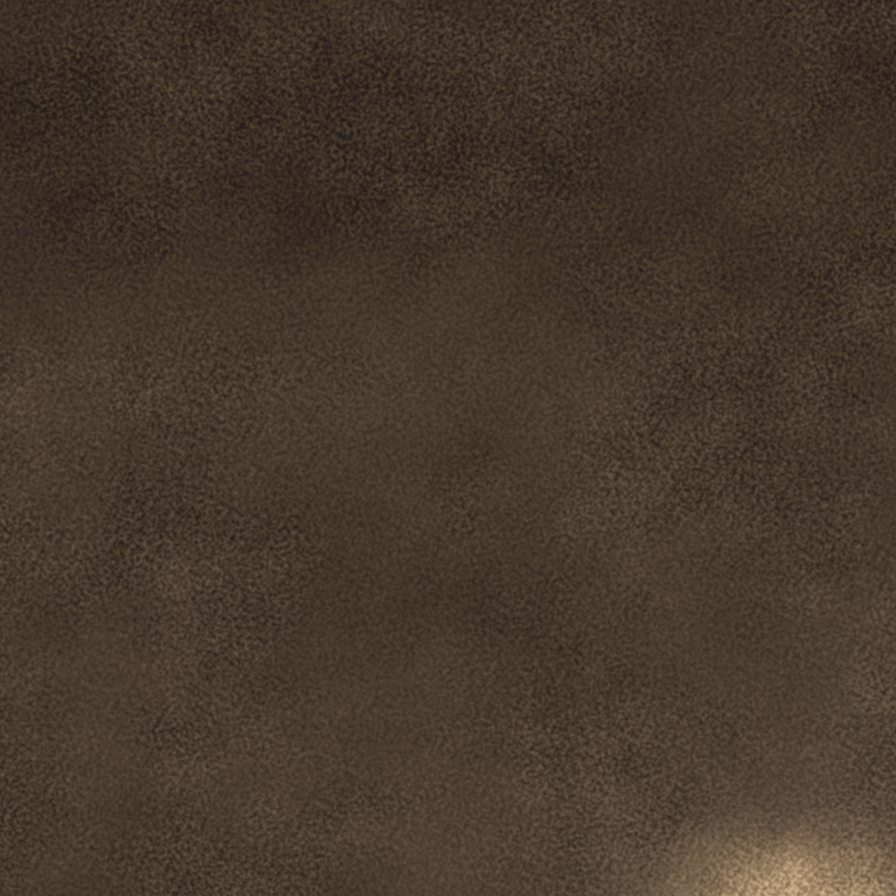
A Shadertoy shader for this texture:

```glsl
// Worn dark brown leather: cloudy stains, fine grain and a warm glow at the lower right.

const vec3 UMBER = vec3(0.22, 0.17, 0.14);
const vec3 BROWN = vec3(0.27, 0.22, 0.16);
const vec3 TAUPE = vec3(0.31, 0.25, 0.20);
const vec3 DUST  = vec3(0.36, 0.30, 0.24);
const vec3 TAN   = vec3(0.45, 0.37, 0.29);
const vec3 SAND  = vec3(0.59, 0.49, 0.38);
const vec3 CREAM = vec3(0.80, 0.69, 0.53);

const float BASE_TONE    = 0.264;  // tone is the red value of the ramp
const float CLOUD_DEPTH  = 0.045;
const float MOTTLE_DEPTH = 0.050;
const float GRAIN_SCALE  = 180.0;
const float GRAIN_SOFT   = 0.070;  // grain on smooth areas
const float GRAIN_WORN   = 0.130;  // grain on worn areas
const vec2  GLOW_CENTER  = vec2(0.89, -0.025);
const vec2  GLOW_SIZE    = vec2(0.125, 0.080);
const vec2  HALO_SIZE    = vec2(0.28, 0.22);
const float GLOW_POWER   = 0.40;
const float HALO_POWER   = 0.070;

// Random unit gradient for a lattice cell
vec2 cellGradient(vec2 cell) {
    uvec2 q = uvec2(ivec2(cell)) * uvec2(1597u, 3812u) + uvec2(7919u, 104u);
    uint h = (q.x ^ (q.y * 2747u)) * 26699u;
    h = (h ^ (h >> 15)) * 739397u;
    h = (h ^ (h >> 13)) * 97531u;
    h ^= h >> 16;
    float angle = float(h & 65535u) * 6.28318 / 65536.0;
    return vec2(cos(angle), sin(angle));
}

float gradientNoise(vec2 p) {
    vec2 i = floor(p), f = p - i;
    vec2 w = f * f * f * (f * (f * 6.0 - 15.0) + 10.0);
    vec2 e = vec2(1.0, 0.0);
    float a = dot(cellGradient(i), f);
    float b = dot(cellGradient(i + e.xy), f - e.xy);
    float c = dot(cellGradient(i + e.yx), f - e.yx);
    float d = dot(cellGradient(i + e.xx), f - e.xx);
    return mix(mix(a, b, w.x), mix(c, d, w.x), w.y);
}

float fbm(vec2 p) {
    const mat2 TURN = mat2(0.8, 0.6, -0.6, 0.8);
    float sum = 0.0, amp = 1.0;
    for (int k = 0; k < 5; k++) {
        sum += amp * gradientNoise(p);
        p = TURN * p * 2.03 + 17.3;
        amp *= 0.62;
    }
    return sum;
}

float softSpot(vec2 p, vec2 center, vec2 size) {
    vec2 d = (p - center) / size;
    return exp(-dot(d, d));
}

// Share of the way from one tone to the next
float between(float low, float high, float tone) {
    return clamp((tone - low) / (high - low), 0.0, 1.0);
}

vec3 leatherRamp(float tone) {
    vec3 c = UMBER * min(tone / UMBER.r, 1.0);
    c = mix(c, BROWN, between(UMBER.r, BROWN.r, tone));
    c = mix(c, TAUPE, between(BROWN.r, TAUPE.r, tone));
    c = mix(c, DUST, between(TAUPE.r, DUST.r, tone));
    c = mix(c, TAN, between(DUST.r, TAN.r, tone));
    c = mix(c, SAND, between(TAN.r, SAND.r, tone));
    return mix(c, CREAM, between(SAND.r, CREAM.r, tone));
}

void mainImage(out vec4 fragColor, in vec2 fragCoord) {
    vec2 uv = fragCoord / iResolution.y;

    // Broad light: dim at the top, lighter below the middle
    float tone = BASE_TONE + mix(0.024, -0.026, smoothstep(0.3, 0.9, uv.y));
    tone -= 0.014 * smoothstep(0.25, 0.0, uv.y);

    // Cloudy stains, slightly wider than tall
    tone += CLOUD_DEPTH * fbm(uv * vec2(2.6, 4.0) + vec2(4.7, 9.2));

    // Worn areas carry stronger grain and blotchy mottling
    float worn = smoothstep(-0.4, 0.4, fbm(uv * vec2(3.2, 3.8) + 31.0));
    float mottle = fbm(uv * vec2(17.0, 15.0) + 53.0);
    tone += MOTTLE_DEPTH * mottle * mix(0.2, 0.75, worn);

    // Fine grain from two layers turned off the pixel grid
    vec2 turned = mat2(0.87, 0.49, -0.49, 0.87) * uv;
    vec2 counter = mat2(0.78, -0.62, 0.62, 0.78) * uv;
    float grain = gradientNoise(turned * GRAIN_SCALE + 11.0)
                + 0.7 * gradientNoise(counter * GRAIN_SCALE * 1.45 + 71.0);
    tone += mix(GRAIN_SOFT, GRAIN_WORN, worn) * grain;

    // Small scuffs where the surface is rubbed pale
    float scuff = smoothstep(0.38, 0.75, gradientNoise(uv * 10.5 + 83.0));
    tone += scuff * (0.022 + 0.05 * max(grain, 0.0));

    // Warm glow with a ragged edge
    float ragged = 1.0 + 0.35 * mottle + 0.35 * grain;
    tone += HALO_POWER * softSpot(uv, GLOW_CENTER, HALO_SIZE);
    tone += GLOW_POWER * softSpot(uv, GLOW_CENTER, GLOW_SIZE) * ragged;

    // Slow drift between olive and reddish brown
    float drift = fbm(uv * 3.1 + 97.0);
    vec3 color = leatherRamp(max(tone, 0.15));
    color *= 1.0 + drift * vec3(0.010, -0.008, 0.025);

    fragColor = vec4(color, 1.0);
}
```
